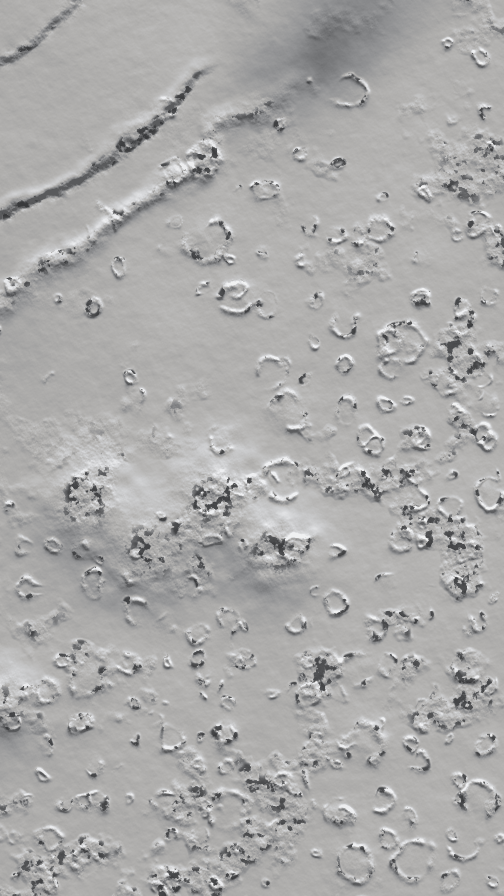
Write a WebGL 2 fragment shader that draws this texture.

```glsl
#version 300 es
precision highp float;
// Pale dusty terrain seen from above: diagonal scarps, cratered mounds and broken rock rings.
uniform vec2 u_resolution;
out vec4 fragColor;

float hash(vec2 p) {
    return fract(sin(dot(p, vec2(127.1, 311.7))) * 43758.5453);
}

float noise(vec2 p) {
    vec2 i = floor(p), f = fract(p);
    f = f * f * (3.0 - 2.0 * f);
    return mix(mix(hash(i), hash(i + vec2(1, 0)), f.x),
               mix(hash(i + vec2(0, 1)), hash(i + vec2(1, 1)), f.x), f.y);
}

float fbm(vec2 p) {
    float sum = 0.0, amp = 0.533;
    for (int i = 0; i < 4; i++) {
        sum += amp * noise(p);
        p = mat2(1.6, 1.2, -1.2, 1.6) * p + 17.3;
        amp *= 0.5;
    }
    return sum;
}

float bell(float x, float width) {
    return exp(-x * x / (width * width));
}

// Rocky features thin out toward the smooth upper left.
float density(vec2 p) {
    return smoothstep(-1.2, 0.1, p.x - 0.8 * p.y);
}

// All terrain layers return height in x and rockiness in y.
vec2 rings(vec2 p, float size, float seed) {
    vec2 terrain = vec2(0.0);
    float broken = smoothstep(0.25, 0.6, noise(p * 38.0 + seed));
    for (int j = -1; j <= 1; j++) {
        for (int i = -1; i <= 1; i++) {
            vec2 cell = floor(p / size) + vec2(i, j);
            vec2 id = cell + seed;
            float pick = hash(id + 3.7);
            vec2 q = p - (cell + 0.2 + 0.6 * vec2(hash(id), hash(id + 9.1))) * size;
            float radius = size * mix(0.1, 0.32, pick * pick);
            float width = 0.004 + 0.1 * radius;
            float keep = step(hash(id + 5.3), 0.7 * density(cell * size));
            float rim = bell(length(q) - radius, width) * broken;
            float dome = hash(id + 1.9) * bell(length(q), radius * 1.1);
            terrain += keep * vec2(0.85 * width * rim + 0.3 * radius * dome, 0.75 * rim + 0.2 * dome);
        }
    }
    return terrain;
}

vec2 mounds(vec2 p) {
    vec2 terrain = vec2(0.0);
    for (int i = 0; i < 5; i++) {
        float k = float(i);
        vec2 center = vec2(0.17 + 0.125 * k, 0.78 - 0.1 * mod(k, 2.0));
        if (i == 4) center = vec2(0.0, 0.38);
        float d = length(p - center);
        float radius = 0.075 + 0.02 * hash(vec2(k, 4.0));
        float pit = bell(d, radius * 0.4) * hash(vec2(k, 8.0));
        terrain += vec2(0.052 * bell(d, radius) - 0.022 * pit, 0.75 * bell(d, radius * 0.65));
    }
    return terrain;
}

vec2 scarps(vec2 p) {
    float v = p.y - 0.75 * p.x + 0.13 * (fbm(p * 7.0) - 0.5);
    float upper = 1.0 - smoothstep(0.33, 0.45, p.x);
    float lower = 1.0 - smoothstep(0.4, 0.68, p.x);
    float height = upper * (0.02 * smoothstep(-0.014, 0.014, v - 1.325) + 0.008 * bell(v - 1.345, 0.018));
    height += lower * 0.019 * bell(v - 1.175, 0.028);
    height += upper * 0.016 * smoothstep(-0.015, 0.015, v - 1.67);
    float rock = upper * (bell(v - 1.325, 0.017) + 0.7 * bell(v - 1.67, 0.016));
    return vec2(height, rock + 0.6 * lower * bell(v - 1.17, 0.022));
}

vec2 terrainAt(vec2 p) {
    vec2 warped = p + 0.018 * (vec2(noise(p * 32.0), noise(p * 32.0 + 40.0)) - 0.5);
    vec2 terrain = scarps(p) + mounds(warped);
    terrain += rings(warped, 0.125, 11.0) + rings(warped, 0.072, 29.0);
    // Irregular rubble patches between the rings
    float rubble = smoothstep(0.59, 0.72, fbm(p * 11.0 + 6.0)) * density(p);
    terrain += rubble * vec2(0.005, 0.6);
    terrain.y = min(terrain.y, 1.0);
    terrain.x += (0.002 + 0.019 * terrain.y) * (fbm(p * 48.0) - 0.5);
    terrain.x += 0.006 * fbm(p * 9.0);
    return terrain;
}

void main() {
    vec2 p = gl_FragCoord.xy / u_resolution.x;
    vec2 towardLight = normalize(vec2(0.2, 1.0)) * 0.003;
    vec2 ground = terrainAt(p);
    float slope = (ground.x - terrainAt(p + towardLight).x) / 0.003;

    // Soft daylight from the top over gently mottled dust
    float tone = 0.685 + 0.07 * (fbm(p * 2.5) - 0.5);
    tone += 0.25 * clamp(slope, -1.3, 1.0);

    // Dusky stain at the upper right, drawn out along the scarps
    vec2 s = mat2(0.8, -0.6, 0.6, 0.8) * (p - vec2(0.66, 1.69));
    tone -= 0.2 * exp(-dot(s * vec2(4.5, 11.0), s * vec2(4.5, 11.0))) * (0.6 + 0.8 * fbm(p * 14.0));

    // Dark stones and crevices in the rocky parts
    float stones = smoothstep(0.56, 0.7, fbm(p * 75.0 + 31.0)) * smoothstep(0.15, 0.7, ground.y);
    tone = mix(tone, 0.2, 0.85 * stones);
    vec3 tint = mix(vec3(-0.004, 0.0, 0.008), vec3(0.004, 0.0, -0.006), bell(tone - 0.69, 0.08));
    fragColor = vec4(clamp(vec3(tone) + tint, 0.08, 0.95), 1.0);
}
```
